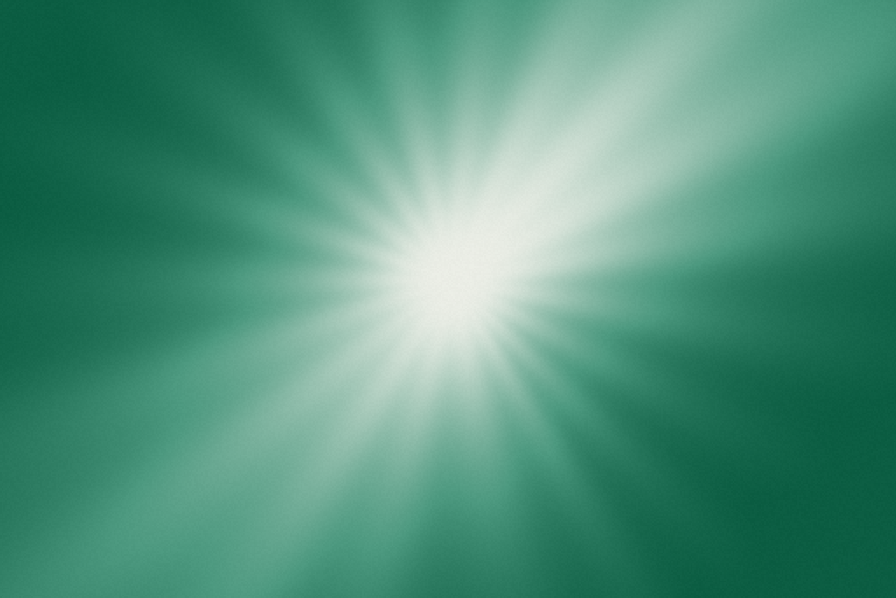
Reproduce this background procedurally as a WebGL 1 fragment shader.

```glsl
precision highp float;
// A soft white burst of light on deep green, with blurred rays around it.
// Each direction has its own reach, made of broad lobes and a ring of rays;
// brightness falls off with distance over reach and picks the colour.

uniform vec2 u_resolution;

#define CENTER vec2(0.505, 0.531)
#define DEEP_GREEN vec3(0.045, 0.365, 0.26)
#define MID_GREEN vec3(0.30, 0.60, 0.50)
#define WARM_WHITE vec3(0.92, 0.93, 0.90)
#define MID_LEVEL 0.29
#define BASE_REACH 0.23
#define FALLOFF 2.3
#define DARK_CUT 0.06
#define RAY_COUNT 19.0
#define RAY_DEPTH 0.16
#define CORE_RADIUS 0.08
#define GRAIN 0.016

const float TAU = 6.2831853;
const float RAY_START = 28.0;

float hash(vec2 p) {
  vec3 q = fract(vec3(p.xyx) * 0.1031);
  q += dot(q, q.yzx + 33.33);
  return fract((q.x + q.y) * q.z);
}

// Smooth bump around a direction in degrees, seamless over the full turn
float lobe(float angle, float degreesAt, float sharpness) {
  return exp((cos(angle - radians(degreesAt)) - 1.0) * sharpness);
}

// Ring of rays, slightly shifted low on the right, each of its own strength
float rays(float angle) {
  float phase = (angle - radians(RAY_START)) * RAY_COUNT / TAU;
  phase -= 0.42 * lobe(angle, 292.0, 12.0);
  float cell = floor(phase + 0.5);
  float profile = 0.5 + 0.5 * cos(TAU * (phase - cell));
  float strength = mix(0.6, 1.0, hash(vec2(mod(cell, RAY_COUNT), 7.0)));
  return strength * profile - 0.4;
}

// How far the light carries in a direction, in canvas heights
float reach(float angle) {
  float r = BASE_REACH;
  r += 0.41 * lobe(angle, 43.0, 7.4);
  r += 0.20 * lobe(angle, 227.0, 8.0);
  r += 0.05 * lobe(angle, 95.0, 12.0);
  r += 0.03 * lobe(angle, 278.0, 12.0);
  r -= 0.03 * lobe(angle, 325.0, 12.0);
  return r * (1.0 + RAY_DEPTH * rays(angle));
}

vec3 palette(float level) {
  vec3 shade = mix(DEEP_GREEN, MID_GREEN, clamp(level / MID_LEVEL, 0.0, 1.0));
  float highlight = clamp((level - MID_LEVEL) / (1.0 - MID_LEVEL), 0.0, 1.0);
  return mix(shade, WARM_WHITE, highlight);
}

void main() {
  vec2 p = (gl_FragCoord.xy - CENTER * u_resolution) / u_resolution.y;
  float dist = length(p) + 0.0001;
  float angle = atan(p.y, p.x + 0.00001);

  // Rays of light, fading more slowly towards the lower left
  float falloff = FALLOFF - 0.8 * lobe(angle, 218.0, 8.0);
  float light = 1.0 / (1.0 + pow(dist / reach(angle), falloff));
  light = max(light - DARK_CUT, 0.0) / (1.0 - DARK_CUT);

  // Round core
  float core = exp(-dist * dist / (CORE_RADIUS * CORE_RADIUS));
  light = mix(light, 1.0, core);

  // Fine film grain
  vec2 grainCell = floor(gl_FragCoord.xy / u_resolution.y * 342.0);
  float grain = (hash(grainCell) - 0.5) * GRAIN;

  gl_FragColor = vec4(palette(light) + grain, 1.0);
}
```
